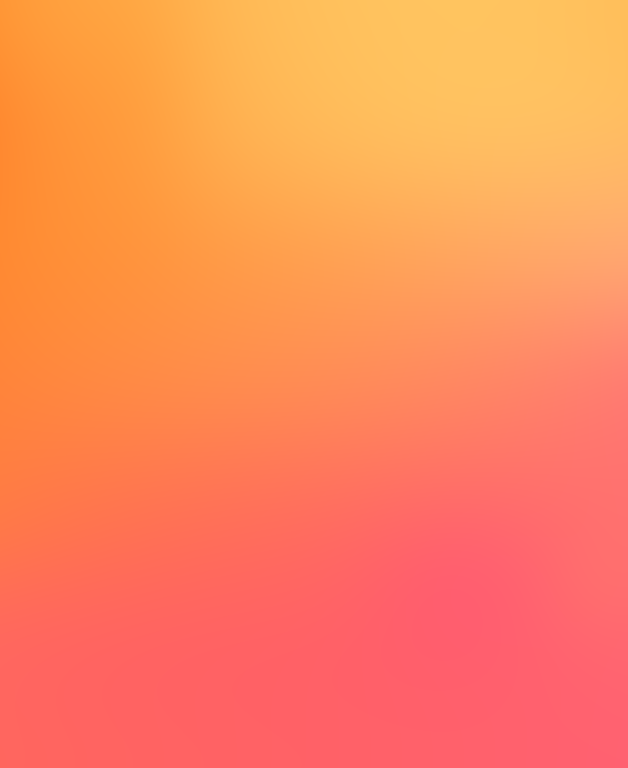
Write a Shadertoy shader that draws this background.

```glsl
// A soft sunset mesh gradient: amber above, orange at left, rose below.
// Three vertical colour ramps are joined by a smooth curve across the canvas,
// then a few wide Gaussian glows tint the result.

const int STOPS = 7;

// Green and blue of each ramp, bottom to top; red is full everywhere.
const float RED = 1.0;
const vec2 LEFT_RAMP[STOPS] = vec2[STOPS](
    vec2(0.400, 0.370), vec2(0.408, 0.365), vec2(0.478, 0.275),
    vec2(0.518, 0.228), vec2(0.539, 0.196), vec2(0.541, 0.190),
    vec2(0.592, 0.212));
const vec2 MIDDLE_RAMP[STOPS] = vec2[STOPS](
    vec2(0.382, 0.403), vec2(0.385, 0.398), vec2(0.437, 0.367),
    vec2(0.545, 0.333), vec2(0.630, 0.316), vec2(0.722, 0.345),
    vec2(0.750, 0.357));
const vec2 RIGHT_RAMP[STOPS] = vec2[STOPS](
    vec2(0.382, 0.443), vec2(0.400, 0.439), vec2(0.439, 0.435),
    vec2(0.490, 0.443), vec2(0.650, 0.436), vec2(0.737, 0.384),
    vec2(0.745, 0.353));

// Glows: centre, radii and the change in green and blue.
const vec2 ROSE_CENTRE = vec2(0.73, 0.25);
const vec2 ROSE_RADII = vec2(0.16, 0.12);
const vec2 ROSE_TINT = vec2(-0.030, 0.024);
const vec2 AMBER_CENTRE = vec2(0.22, 0.92);
const vec2 AMBER_RADII = vec2(0.12, 0.22);
const vec2 AMBER_TINT = vec2(-0.026, -0.030);
const vec2 CORAL_CENTRE = vec2(0.96, 0.24);
const vec2 CORAL_RADII = vec2(0.10, 0.08);
const vec2 CORAL_TINT = vec2(0.020, -0.004);

// Catmull-Rom curve through the stops of one ramp.
vec2 sampleRamp(vec2 ramp[STOPS], float height) {
    float position = clamp(height, 0.0, 1.0) * float(STOPS - 1);
    int i = min(int(position), STOPS - 2);
    float t = position - float(i);
    vec2 before = ramp[max(i - 1, 0)];
    vec2 start = ramp[i];
    vec2 end = ramp[i + 1];
    vec2 after = ramp[min(i + 2, STOPS - 1)];
    vec2 slopeStart = 0.5 * (end - before);
    vec2 slopeEnd = 0.5 * (after - start);
    vec2 bend = 3.0 * (end - start) - 2.0 * slopeStart - slopeEnd;
    vec2 twist = 2.0 * (start - end) + slopeStart + slopeEnd;
    return start + t * (slopeStart + t * (bend + t * twist));
}

// Parabola through the left, middle and right values.
vec2 blendAcross(vec2 left, vec2 middle, vec2 right, float x) {
    float s = 2.0 * x - 1.0;
    return middle + 0.5 * s * (right - left)
         + 0.5 * s * s * (left + right - 2.0 * middle);
}

float glow(vec2 p, vec2 centre, vec2 radii) {
    vec2 d = (p - centre) / radii;
    return exp(-dot(d, d));
}

void mainImage(out vec4 fragColor, in vec2 fragCoord) {
    vec2 uv = fragCoord / iResolution.xy;

    // Base mesh
    vec2 greenBlue = blendAcross(sampleRamp(LEFT_RAMP, uv.y),
                                 sampleRamp(MIDDLE_RAMP, uv.y),
                                 sampleRamp(RIGHT_RAMP, uv.y), uv.x);

    // Soft local tints
    greenBlue += ROSE_TINT * glow(uv, ROSE_CENTRE, ROSE_RADII);
    greenBlue += AMBER_TINT * glow(uv, AMBER_CENTRE, AMBER_RADII);
    greenBlue += CORAL_TINT * glow(uv, CORAL_CENTRE, CORAL_RADII);

    fragColor = vec4(RED, clamp(greenBlue, 0.0, 1.0), 1.0);
}
```
